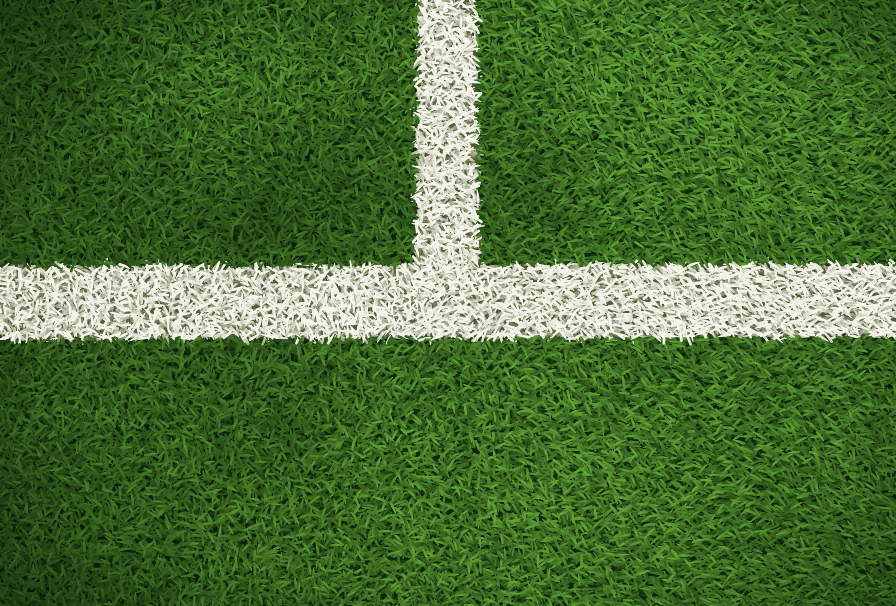
Reproduce this texture procedurally as a Shadertoy shader.

```glsl
vec3 hash3(vec2 c) {
    vec3 q = fract(c.xyx * vec3(.1031, .1030, .0973));
    q += dot(q, q.yxz + 33.33);
    return fract((q.xxy + q.yzz) * q.zyx);
}

float glow(vec2 p, vec2 centre, vec2 size) {
    vec2 d = (p - centre) / size;
    return exp(-dot(d, d));
}

// Signed distance to the painted T, negative inside
float paintDistance(vec2 p) {
    float bar = abs(p.y - .500 - .003 * p.x) - .060;
    float stem = abs(p.x - .738) - .053 + .010 * max(p.y - .55, 0.);
    return min(bar, max(stem, .5 - p.y));
}

// Broad daylight pools, shaded patches and dark corners
float daylight(vec2 p) {
    float l = .50 + .13 * smoothstep(.0, 1.1, p.x);
    l += .24 * glow(p, vec2(1.12, .86), vec2(.38, .26));
    l += .17 * glow(p, vec2(.80, .20), vec2(.55, .25));
    l += .15 * glow(p, vec2(.38, .86), vec2(.20, .14));
    l -= .15 * glow(p, vec2(.88, .73), vec2(.11, .14));
    l -= .13 * glow(p, vec2(.52, .67), vec2(.20, .13));
    l -= .10 * glow(p, vec2(.44, .30), vec2(.12, .14));
    l += .03 * sin(p.x * 17. + 2. * sin(p.y * 11.)) * sin(p.y * 19. + 1.5 * sin(p.x * 9.));
    l += .02 * sin(p.x * 43. + p.y * 21.) * sin(p.y * 37. - p.x * 15.);
    vec2 v = (p - vec2(.80, .5)) / vec2(.86, .66);
    return max(l * (1. - .55 * smoothstep(.45, 1.6, dot(v, v))), .08);
}

void mainImage(out vec4 fragColor, in vec2 fragCoord) {
    vec2 p = fragCoord / iResolution.y;
    float density = 80.;
    float soft = .55 * density / iResolution.y;
    float light = daylight(p);

    // Soil and shadow below the blades
    float painted = smoothstep(.004, -.004, paintDistance(p));
    vec3 col = mix(vec3(.04, .12, .025) * (.5 + light), vec3(.32, .36, .22), painted);

    // Stacked layers of scattered, tapered blades
    for (int layer = 0; layer < 5; layer++) {
        float height = float(layer) / 4.;
        vec2 shift = vec2(.37, .61) * float(layer);
        vec2 q = p * density + shift;
        vec2 cell = floor(q);
        for (int j = -1; j <= 1; j++)
        for (int i = -1; i <= 1; i++) {
            vec2 id = cell + vec2(i, j);
            vec3 h = hash3(id + 137. * float(layer + 1));
            vec3 k = hash3(id + 71. * float(layer) + 419.);
            vec2 root = id + h.xy;

            // Lean follows a slow swirl, tighter on the right
            float lean = .25 * sin(root.x * .13 + 2. * sin(root.y * .09)) - .25;
            lean += (k.x - .5) * mix(3.0, 2.0, smoothstep(.4, 1.3, p.x));
            vec2 dir = vec2(cos(lean), sin(lean)) * (k.y > .5 ? 1. : -1.);
            vec2 r = q - root;
            float reach = .50 + .32 * k.z;
            float along = dot(r, dir);
            float t = clamp(along / reach, -1., 1.);
            float bend = .12 * (k.y - .5) * (1. - t * t);
            float d = length(vec2(along - t * reach, dot(r, vec2(-dir.y, dir.x)) - bend));
            float width = .17 * (1. - .6 * max(t, 0.));
            float cover = smoothstep(width + soft, width - soft, d);

            float tone = .48 * h.z + .50 * height + .12 * t;
            vec3 green = mix(vec3(.045, .14, .03), vec3(.39, .64, .21),
                             clamp(tone * light * 1.42, 0., 1.));
            vec3 white = mix(vec3(.43, .46, .32), vec3(.96, .96, .92),
                             smoothstep(.05, .72, tone + .25 * (light - .5)));
            float isWhite = step(paintDistance((root - shift) / density), (k.z - .5) * .006);
            col = mix(col, mix(green, white, isWhite), cover);
        }
    }
    fragColor = vec4(clamp(col, 0., 1.), 1.);
}
```
